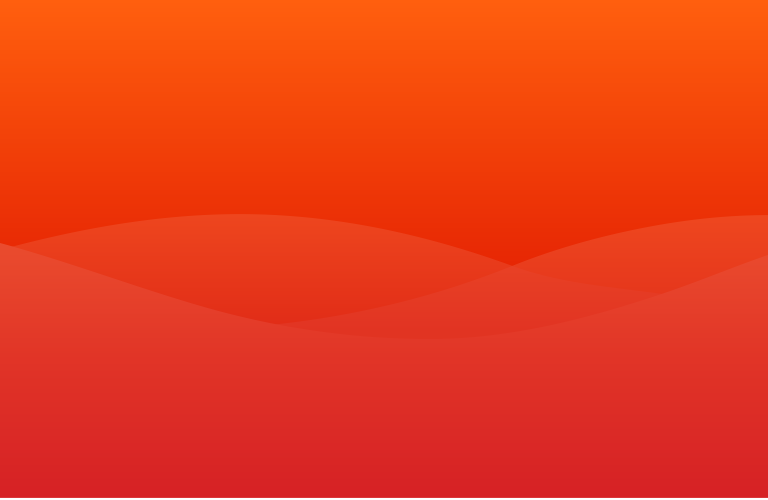
A Shadertoy shader for this background:

```glsl
// Three smooth overlapping waves in red and coral beneath an orange gradient sky.

// Gradient colours, upper and lower ends
const vec3 SKY_TOP      = vec3(1.000, 0.373, 0.055);
const vec3 SKY_LOW      = vec3(0.906, 0.150, 0.015);
const vec3 BACK_TOP     = vec3(0.933, 0.275, 0.118);
const vec3 BACK_LOW     = vec3(0.882, 0.172, 0.090);
const vec3 MIDDLE_TOP   = vec3(0.935, 0.280, 0.122);
const vec3 MIDDLE_LOW   = vec3(0.886, 0.188, 0.105);
const vec3 FRONT_TOP    = vec3(0.918, 0.298, 0.180);
const vec3 FRONT_MIDDLE = vec3(0.882, 0.205, 0.152);
const vec3 FRONT_LOW    = vec3(0.839, 0.129, 0.145);
const vec3 OVERLAP_TINT = vec3(-0.002, 0.016, 0.030);
const vec3 MARGIN_COLOR = vec3(1.0);

// Heights where the gradients begin and end
const float SKY_END = 0.465;
const float WAVE_TOP = 0.57;
const float WAVE_END = 0.34;
const float FRONT_START = 0.512;
const float FRONT_BEND = 0.28;

// Height of the pale strip along the lower border
const float MARGIN = 0.0042;

// Wave knots: position across, height, slope
const int KNOTS = 5;
const vec3 BACK_WAVE[KNOTS] = vec3[KNOTS](
    vec3(0.0, 0.498, 0.42), vec3(0.3125, 0.570, 0.0),
    vec3(0.667, 0.466, -0.56), vec3(0.86, 0.410, -0.22),
    vec3(1.0, 0.385, -0.15));
const vec3 MIDDLE_WAVE[KNOTS] = vec3[KNOTS](
    vec3(0.0, 0.330, 0.0), vec3(0.368, 0.350, 0.18),
    vec3(0.667, 0.466, 0.62), vec3(0.833, 0.541, 0.31),
    vec3(1.0, 0.568, 0.0));
const vec3 FRONT_WAVE[KNOTS] = vec3[KNOTS](
    vec3(0.0, 0.512, -0.42), vec3(0.26, 0.386, -0.45),
    vec3(0.56, 0.319, 0.0), vec3(0.866, 0.412, 0.52),
    vec3(1.0, 0.488, 0.53));

// Cubic Hermite curve through the knots
float waveHeight(vec3 knots[KNOTS], float x) {
    float height = knots[0].y;
    for (int i = 0; i < KNOTS - 1; i++) {
        vec3 a = knots[i], b = knots[i + 1];
        if (x < a.x) continue;
        float span = b.x - a.x;
        float t = clamp((x - a.x) / span, 0.0, 1.0);
        float s = 1.0 - t;
        height = mix(a.y, b.y, t * t * (3.0 - 2.0 * t))
               + span * t * s * (a.z * s - b.z * t);
    }
    return height;
}

// Soft coverage of the area below a height
float below(float height, float y) {
    return clamp((height - y) * iResolution.y + 0.5, 0.0, 1.0);
}

// Position between two heights, 0 at the upper and 1 at the lower
float descent(float upper, float lower, float y) {
    return clamp((upper - y) / (upper - lower), 0.0, 1.0);
}

void mainImage(out vec4 fragColor, in vec2 fragCoord) {
    vec2 uv = fragCoord / iResolution.xy;

    // Scene height, measured above the border strip
    float y = (uv.y - MARGIN) / (1.0 - MARGIN);

    // Sky
    vec3 color = mix(SKY_TOP, SKY_LOW, descent(1.0, SKY_END, y));

    // Back and middle waves, with a faint tint where they cross
    float back = below(waveHeight(BACK_WAVE, uv.x), y);
    float middle = below(waveHeight(MIDDLE_WAVE, uv.x), y);
    float waveDepth = descent(WAVE_TOP, WAVE_END, y);
    color = mix(color, mix(BACK_TOP, BACK_LOW, waveDepth), back);
    vec3 middleColor = mix(MIDDLE_TOP, MIDDLE_LOW, waveDepth);
    color = mix(color, middleColor + OVERLAP_TINT * back, middle);

    // Front wave
    float front = below(waveHeight(FRONT_WAVE, uv.x), y);
    vec3 frontColor = mix(FRONT_TOP, FRONT_MIDDLE,
                          descent(FRONT_START, FRONT_BEND, y));
    frontColor = mix(frontColor, FRONT_LOW, descent(FRONT_BEND, 0.0, y));
    color = mix(color, frontColor, front);

    // Pale border strip
    color = mix(color, MARGIN_COLOR, below(MARGIN, uv.y));

    fragColor = vec4(color, 1.0);
}
```
